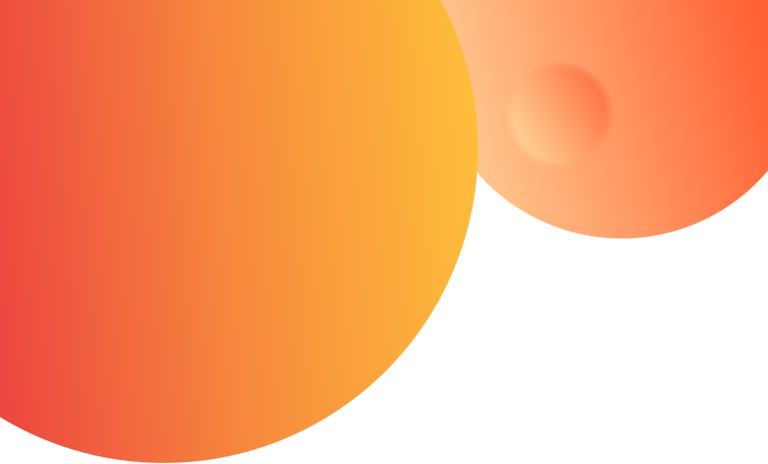
A Shadertoy shader for this background:

```glsl
// Two large gradient discs and a soft bubble on a white ground.

// Lengths are in canvas heights; discs are (centre x, centre y, radius).
const vec3 SUN_DISC    = vec3(0.3527, 0.6796, 0.6774);
const vec3 PEACH_DISC  = vec3(1.3398, 0.8990, 0.4130);
const vec3 BUBBLE_DISC = vec3(1.2065, 0.7530, 0.1080);
const float BUBBLE_BLUR = 0.013;

// Start (xy) and end (zw) of each linear gradient.
const vec4 SUN_AXIS    = vec4(0.000, 0.100, 1.075, 0.186);
const vec4 PEACH_AXIS  = vec4(0.968, 0.677, 1.660, 0.870);
const vec4 BUBBLE_AXIS = vec4(1.125, 0.700, 1.300, 0.800);

const vec3 GROUND       = vec3(1.0);
const vec3 SUN_RED      = vec3(0.925, 0.270, 0.250);
const vec3 SUN_ORANGE   = vec3(0.968, 0.540, 0.240);
const vec3 SUN_YELLOW   = vec3(0.996, 0.745, 0.230);
const vec3 PEACH_LIGHT  = vec3(1.000, 0.805, 0.575);
const vec3 PEACH_DEEP   = vec3(1.000, 0.380, 0.200);
const vec3 BUBBLE_LIGHT = vec3(1.000, 0.800, 0.560);
const vec3 BUBBLE_DEEP  = vec3(1.000, 0.460, 0.280);

// Position along a gradient axis, from 0 to 1.
float along(vec2 p, vec4 axis) {
    vec2 span = axis.zw - axis.xy;
    return clamp(dot(p - axis.xy, span) / dot(span, span), 0.0, 1.0);
}

// Coverage of a disc whose edge fades over +-softness.
float discMask(vec2 p, vec3 disc, float softness) {
    float d = length(p - disc.xy) - disc.z;
    return 1.0 - smoothstep(-softness, softness, d);
}

vec3 sunColor(float t) {
    vec3 warm = mix(SUN_RED, SUN_ORANGE, min(2.0 * t, 1.0));
    return mix(warm, SUN_YELLOW, max(2.0 * t - 1.0, 0.0));
}

void mainImage(out vec4 fragColor, in vec2 fragCoord) {
    vec2 p = fragCoord / iResolution.y;
    float edge = 0.8 / iResolution.y;

    // Peach disc behind, with its blurred bubble
    vec3 peach = mix(PEACH_LIGHT, PEACH_DEEP, along(p, PEACH_AXIS));
    vec3 bubble = mix(BUBBLE_LIGHT, BUBBLE_DEEP, along(p, BUBBLE_AXIS));
    peach = mix(peach, bubble, discMask(p, BUBBLE_DISC, BUBBLE_BLUR));
    vec3 color = mix(GROUND, peach, discMask(p, PEACH_DISC, edge));

    // Red-to-yellow disc in front
    vec3 sun = sunColor(along(p, SUN_AXIS));
    color = mix(color, sun, discMask(p, SUN_DISC, edge));

    fragColor = vec4(color, 1.0);
}
```
